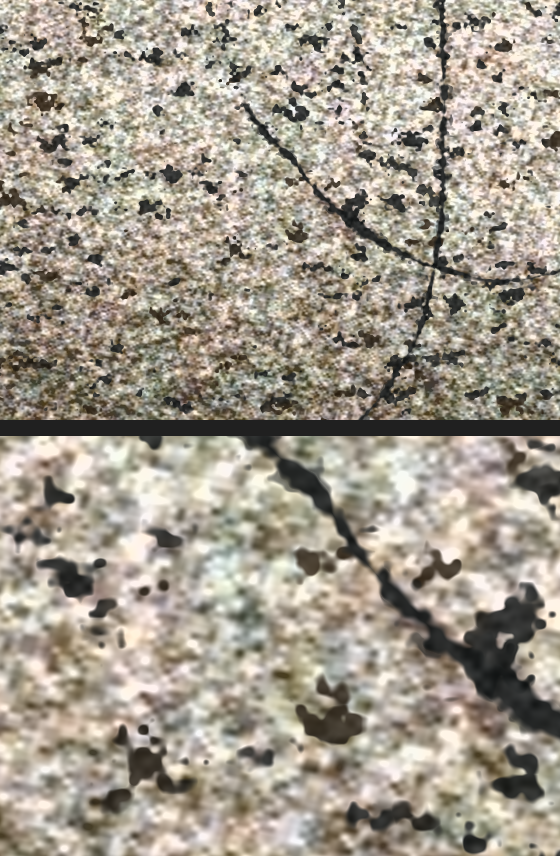
Top: the whole. Bottom: its middle third, enlarged.
A WebGL 1 fragment shader for this texture:

```glsl
precision highp float;
// Speckled beige granite with dark, ragged veins running across it.

uniform vec2 u_resolution;

const vec3 CREAM = vec3(0.96, 0.925, 0.875);
const vec3 UMBER = vec3(0.37, 0.335, 0.265);
const vec3 CHARCOAL = vec3(0.12, 0.13, 0.13);
const vec3 PIT_BROWN = vec3(0.21, 0.165, 0.11);
const vec3 OCHRE_SHIFT = vec3(0.03, 0.0, -0.07);
const vec3 PINK_SHIFT = vec3(0.035, -0.035, -0.015);
const float TONE_BOTTOM = 0.53;
const float TONE_TOP = 0.79;
const float GRAIN_CONTRAST = 1.0;
const float SPECK_SIZE = 0.17;   // share of a speck cell
const float VEIN_WIDTH = 0.0066; // half width, in canvas heights
const float EDGE = 0.0038;

float hash(vec2 p) {
  return fract(sin(dot(p, vec2(127.1, 311.7))) * 43758.5453);
}

float noise(vec2 p) {
  vec2 i = floor(p);
  vec2 f = fract(p);
  f = f * f * (3.0 - 2.0 * f);
  return mix(mix(hash(i), hash(i + vec2(1.0, 0.0)), f.x),
             mix(hash(i + vec2(0.0, 1.0)), hash(i + vec2(1.0, 1.0)), f.x), f.y);
}

// Noise centred on zero
float ripple(vec2 p) {
  return noise(p) - 0.5;
}

float segmentDistance(vec2 p, vec2 a, vec2 b) {
  vec2 ab = b - a;
  return length(p - a - ab * clamp(dot(p - a, ab) / dot(ab, ab), 0.0, 1.0));
}

float inkEdge(float d) {
  return 1.0 - smoothstep(-EDGE, EDGE, d);
}

// Ragged mineral flakes, at most one cluster in each jittered cell
float specks(vec2 p, float cells, float share, float rag) {
  vec2 q = p * cells;
  vec2 home = floor(q);
  float d = 1.0;
  for (int j = -1; j <= 1; j++) {
    for (int i = -1; i <= 1; i++) {
      vec2 cell = home + vec2(float(i), float(j));
      vec2 centre = cell + 0.15 + 0.7 * vec2(hash(cell + 3.7), hash(cell + 9.2));
      vec2 away = (q - centre) * vec2(0.75, 1.2);
      float radius = SPECK_SIZE * (0.5 + hash(cell + 5.1));
      float present = step(hash(cell + cells), share);
      d = min(d, mix(1.0, length(away) - radius, present));
    }
  }
  return inkEdge(0.8 * d / cells + rag);
}

// Strong veins: a bending upright one and a falling diagonal
float mainVeins(vec2 p, float rag) {
  float drop = 1.0 - p.y;
  float bend = 0.98 * pow(drop, 4.0);
  float upright = abs(p.x - 1.055 + 0.196 * pow(drop, 5.0)) / sqrt(1.0 + bend * bend);
  float uprightWidth = VEIN_WIDTH * mix(0.65, 1.0, smoothstep(0.0, 0.4, p.y));

  float run = 1.2 - p.x;
  float slope = 2.16 * run;
  float diagonal = abs(p.y - 0.335 - 1.08 * run * run) / sqrt(1.0 + slope * slope);
  float swell = exp(-pow((p.x - 0.87) / 0.035, 2.0));
  float diagonalWidth = VEIN_WIDTH * (mix(1.15, 0.65, smoothstep(0.9, 1.05, p.x)) + swell);
  diagonal += max(0.585 - p.x, 0.0);

  return max(inkEdge(upright - uprightWidth + rag),
             inkEdge(diagonal - diagonalWidth + rag));
}

// Thin side veins, broken into flecks
float hairVeins(vec2 p, float rag) {
  float d = segmentDistance(p, vec2(0.495, 1.0), vec2(0.585, 0.73)) + 0.002;
  d = min(d, segmentDistance(p, vec2(0.816, 1.0), vec2(0.86, 0.86)));
  d = min(d, segmentDistance(p, vec2(0.86, 0.86), vec2(0.87, 0.67)));
  d = min(d, segmentDistance(p, vec2(0.88, 0.64), vec2(0.972, 0.592)) - 0.008);
  d = min(d, segmentDistance(p, vec2(0.972, 0.592), vec2(1.042, 0.51)) - 0.006);
  d = min(d, segmentDistance(p, vec2(0.937, 0.14), vec2(1.094, 0.15)) - 0.005);
  return inkEdge(d - 0.002 + 1.2 * rag);
}

void main() {
  vec2 p = gl_FragCoord.xy / u_resolution.y;

  // Grain over a broad fall of light
  float tone = mix(TONE_BOTTOM, TONE_TOP, smoothstep(-0.1, 0.75, p.y));
  tone += 0.07 * (p.x - 0.667);
  vec2 g = vec2(p.x - 0.3 * p.y, p.y + 0.2 * p.x);
  float grain = 0.26 * ripple(g * vec2(34.0, 46.0))
              + 0.52 * ripple(g * vec2(76.0, 100.0) + 17.0)
              + 0.42 * ripple(g * vec2(150.0, 185.0) + 41.0);
  tone = clamp(tone + GRAIN_CONTRAST * grain, 0.27, 1.0);
  vec3 color = mix(UMBER, CREAM, (tone - UMBER.r) / (CREAM.r - UMBER.r));

  // Faint ochre and pink mineral patches
  color += OCHRE_SHIFT * (ripple(p * 28.0 + 7.0) + 1.2 * ripple(p * 75.0 + 23.0));
  color += PINK_SHIFT * (ripple(p * 11.0 + 31.0) + ripple(p * 48.0 + 5.0));

  // Dark flakes and veins, with pale grains showing through
  float rag = 0.024 * ripple(p * vec2(50.0, 62.0) + 11.0) + 0.022 * ripple(p * 120.0 + 3.0);
  vec2 bent = p + 0.014 * vec2(ripple(p * 13.0), ripple(p * 13.0 + 50.0));
  float flakes = max(specks(bent, 13.0, 0.34, rag), specks(bent, 25.0, 0.22, 0.8 * rag));
  float veins = max(mainVeins(bent, 0.4 * rag), 0.6 * mainVeins(bent, 1.1 * rag));
  veins = max(veins, 0.85 * hairVeins(bent, rag));
  vec3 flakeColor = mix(CHARCOAL, PIT_BROWN, smoothstep(0.5, 0.8, noise(p * 9.0 + 60.0)));
  float glint = 0.16 * ripple(p * 130.0 + 70.0);
  color = mix(color, flakeColor + glint, 0.9 * flakes);
  color = mix(color, CHARCOAL + glint, 0.95 * veins);

  gl_FragColor = vec4(clamp(color, 0.0, 1.0), 1.0);
}
```
